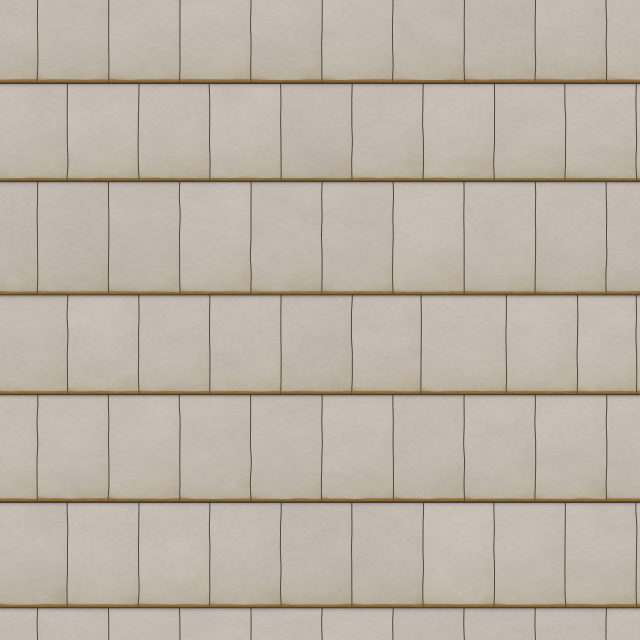
This texture is drawn by a Shadertoy shader. Its source:

```glsl
// Courses of pale shingles: six rows of uneven height, nine tiles across, staggered.
// Each row ends in a thin brown lip with a dark gap that shades the row beneath.
// Stains and mottling use tile-local coordinates, so the pattern wraps seamlessly.

const float COLUMNS = 9.0;
const int ROWS = 6;
// Lower edge of each row, measured down from the top of the canvas
const float ROW_EDGE[ROWS] = float[](0.1306, 0.2842, 0.4617, 0.6174, 0.7852, 0.9505);

const float GAP_HEIGHT = 0.0019;
const float LIP_HEIGHT = 0.0042;
const float JOINT_HALF_WIDTH = 0.00078;

const vec3 TILE_TOP = vec3(0.768, 0.734, 0.698);
const vec3 TILE_BOTTOM = vec3(0.748, 0.720, 0.668);
const vec3 OLIVE_STAIN = vec3(0.63, 0.58, 0.46);
const vec3 RUST_STAIN = vec3(0.57, 0.44, 0.25);
const vec3 LIP_LIGHT = vec3(0.63, 0.49, 0.28);
const vec3 LIP_DARK = vec3(0.47, 0.35, 0.18);
const vec3 GAP_COLOUR = vec3(0.25, 0.24, 0.22);
const vec3 JOINT_COLOUR = vec3(0.27, 0.24, 0.19);

float hash(vec2 p) {
    vec3 q = fract(p.xyx * 0.1031);
    q += dot(q, q.yzx + 33.33);
    return fract((q.x + q.y) * q.z);
}

float noise(vec2 p) {
    vec2 i = floor(p), f = fract(p);
    f = f * f * (3.0 - 2.0 * f);
    return mix(mix(hash(i), hash(i + vec2(1, 0)), f.x),
               mix(hash(i + vec2(0, 1)), hash(i + vec2(1, 1)), f.x), f.y);
}

float fractal(vec2 p) {
    float sum = 0.0, amplitude = 0.5;
    for (int i = 0; i < 4; i++) {
        sum += amplitude * noise(p);
        p = p * 2.03 + 17.0;
        amplitude *= 0.5;
    }
    return sum;
}

// Coverage of a region whose signed distance is negative inside
float cover(float distance, float pixel) {
    return clamp(0.5 - distance / pixel, 0.0, 1.0);
}

// Horizontal place of a joint; one row has a wide tile that pushes its neighbours
float jointX(float column, int row, float height) {
    float id = mod(column, COLUMNS);
    float x = (column + (row % 2 == 0 ? 0.527 : 0.949)) / COLUMNS;
    if (row == 3) {
        if (id == 5.0) x -= 0.0034;
        if (id == 6.0 || id == 7.0) x += 0.0189;
    }
    float wobble = noise(vec2(height * 32.0, id * 7.0 + float(row) * 71.0)) - 0.5;
    return x + wobble * 0.0016;
}

// Tile face: u runs left to right, t from top to bottom, place is in canvas units
vec3 tileColour(vec2 place, float u, float t, float rightGap, vec2 seed) {
    vec2 shift = seed * vec2(13.7, 29.3) + 5.0;
    vec3 colour = mix(TILE_TOP, TILE_BOTTOM, t * t);
    colour *= 1.0 + 0.026 * (hash(seed + 3.0) - 0.5);
    colour *= 1.0 + 0.055 * (fractal(place * vec2(18.0, 28.0) + shift) - 0.47);
    colour *= 1.0 + 0.022 * (noise(place * vec2(160.0, 300.0) + shift) - 0.5);

    // Weathering gathers along the foot and the right side
    float patchy = fractal(place * vec2(45.0, 70.0) + shift + 40.0);
    float foot = exp(-place.y / 0.024) * (0.15 + 0.40 * patchy);
    float side = exp(-rightGap / 0.014) * (0.05 + 0.28 * t * t * patchy);
    colour = mix(colour, OLIVE_STAIN, clamp(foot * (0.6 + 0.5 * u) + side, 0.0, 1.0));

    // Rust smear in the lower left corner and a ragged line at the foot
    float corner = exp(-place.x / 0.011 - place.y / 0.0042) * 0.85 * patchy;
    float ragged = exp(-place.y / 0.0016) * 0.5 * noise(vec2(place.x * 55.0, shift.y));
    return mix(colour, RUST_STAIN, clamp(corner + ragged, 0.0, 1.0));
}

void mainImage(out vec4 fragColor, in vec2 fragCoord) {
    vec2 uv = fragCoord / iResolution.xy;
    float pixel = 1.0 / min(iResolution.x, iResolution.y);

    // Find the row; the strip under the last edge continues the first row
    float y = 1.0 - uv.y;
    if (y > ROW_EDGE[ROWS - 1]) y -= 1.0;
    int row = 0;
    for (int i = 0; i < ROWS - 1; i++) row += int(y > ROW_EDGE[i]);
    float top = row == 0 ? ROW_EDGE[ROWS - 1] - 1.0 : ROW_EDGE[max(row - 1, 0)];
    float height = ROW_EDGE[row] - y;
    float depth = y - top;

    // Find the tile between its two joints
    float column = floor(uv.x * COLUMNS - (row % 2 == 0 ? 0.527 : 0.949));
    if (uv.x < jointX(column, row, height)) column -= 1.0;
    else if (uv.x >= jointX(column + 1.0, row, height)) column += 1.0;
    float left = uv.x - jointX(column, row, height);
    float right = jointX(column + 1.0, row, height) - uv.x;
    vec2 seed = vec2(mod(column, COLUMNS), float(row));

    vec2 place = vec2(left, max(height - GAP_HEIGHT - LIP_HEIGHT, 0.0));
    vec3 colour = tileColour(place, left / (left + right), depth / (depth + height), right, seed);

    // Joints, then the shadow cast from the row above
    float joint = cover(min(left, right) - JOINT_HALF_WIDTH, pixel);
    colour = mix(colour, JOINT_COLOUR, joint * 0.9);
    colour *= 1.0 - 0.38 * exp(-depth / 0.0020);

    // Lip with a slightly wavy upper edge, and the dark gap below it
    float wave = (noise(vec2(left * 38.0, seed.x + seed.y * 19.0)) - 0.5) * 0.0012;
    float lipTop = GAP_HEIGHT + LIP_HEIGHT + wave;
    float grain = noise(vec2(left * 120.0, height * 500.0) + seed * 11.0);
    vec3 lip = mix(LIP_DARK, LIP_LIGHT, clamp((height - GAP_HEIGHT) / LIP_HEIGHT, 0.0, 1.0) * 0.7 + 0.3 * grain);
    lip = mix(lip, LIP_DARK, 0.5 * exp(-abs(height - lipTop) / 0.0006));
    colour = mix(colour, lip * (1.0 - 0.25 * joint), cover(height - lipTop, pixel));
    colour = mix(colour, GAP_COLOUR, cover(height - GAP_HEIGHT, pixel));

    fragColor = vec4(colour, 1.0);
}
```
